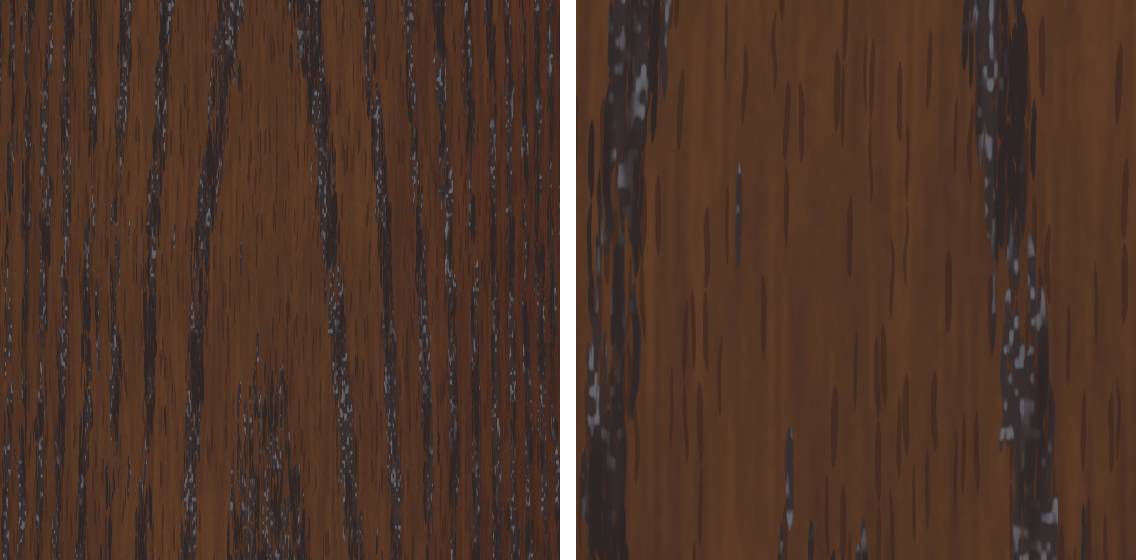
Left, the full canvas; right, a detail of the centre.
Reproduce this texture procedurally as a Shadertoy shader.

```glsl
#define HEART_X 0.482
#define RING_SPREAD 0.018
#define BAND_WIDTH 0.115
#define FIBRE_CONTRAST 1.0
#define GLINT_AMOUNT 0.85
#define BROWN_DARK vec3(0.235, 0.155, 0.128)
#define BROWN_LIGHT vec3(0.375, 0.238, 0.155)
#define PORE_COLOR vec3(0.172, 0.142, 0.146)
#define GLINT_COLOR vec3(0.43, 0.43, 0.46)

float hash(vec2 p) {
    vec3 q = fract(p.xyx * 0.1031);
    q += dot(q, q.yzx + 33.33);
    return fract((q.x + q.y) * q.z);
}

float noise(vec2 p) {
    vec2 i = floor(p), f = fract(p);
    f = f * f * (3.0 - 2.0 * f);
    return mix(mix(hash(i), hash(i + vec2(1, 0)), f.x),
               mix(hash(i + vec2(0, 1)), hash(i + vec2(1, 1)), f.x), f.y);
}

// Density of open pores: nested cathedral rings, plus the arch at the heart
float veinDensity(vec2 p) {
    float d = p.x - HEART_X;
    d += 0.014 * (noise(vec2(p.x * 9.0, p.y * 3.5) + 20.0) - 0.5);
    float field = d * d - RING_SPREAD * (1.0 - p.y) + 0.01;
    float arch = 0.5 * smoothstep(0.0005, -0.005, field);
    float u = sqrt(max(field, 0.0));
    float n = 7.6 * u + 45.0 * u * u * u;
    float ring = floor(n + 0.5);
    float halfWidth = BAND_WIDTH + 0.008 * n;
    float band = smoothstep(halfWidth * 1.35, halfWidth * 0.6, abs(n - ring));
    float patches = noise(vec2(ring * 7.0 + (d > 0.0 ? 60.0 : 3.0), p.y * 6.0));
    band *= mix(0.35, 0.9, smoothstep(0.1, 0.6, patches));
    return max(arch, band * step(0.5, n));
}

// One layer of tapered vertical pores; size is column width and length
float pores(vec2 p, vec2 size, float seed, float minDensity) {
    float column = floor(p.x / size.x);
    float shift = hash(vec2(column, seed));
    float row = floor(p.y / size.y + shift);
    vec2 id = vec2(column, row) + seed * 17.0;
    vec2 f = vec2(p.x / size.x - column, p.y / size.y + shift - row) - 0.5;
    vec2 centre = vec2(column + 0.5, row + 0.5 - shift) * size;
    float density = max(veinDensity(centre), minDensity);

    f.x += 0.5 * (noise(vec2(p.y * 45.0, column + seed)) - 0.5);
    float taper = 1.0 - pow(abs(2.0 * f.y), 4.0);
    float halfWidth = mix(0.2, 0.52, hash(id + 5.0)) * taper;
    float soft = max(0.14, 0.5 / (size.x * iResolution.y));
    float shape = smoothstep(halfWidth + soft, halfWidth - soft, abs(f.x));
    return shape * smoothstep(0.0, 0.15, taper) * step(hash(id + 9.0), density);
}

void mainImage(out vec4 fragColor, in vec2 fragCoord) {
    vec2 uv = fragCoord / iResolution.y;
    vec2 p = uv;
    p.x += 0.006 * (noise(vec2(uv.x * 5.0, uv.y * 4.0)) - 0.5);

    // Brown ground with long fibres and fine mottling
    float fibre = 0.36 * (noise(vec2(p.x * 250.0, p.y * 13.0)) - 0.5)
                + 0.30 * (noise(vec2(p.x * 100.0, p.y * 6.0) + 40.0) - 0.5)
                + 0.26 * (noise(vec2(p.x * 18.0, p.y * 3.0) + 80.0) - 0.5)
                + 0.16 * (noise(p * vec2(330.0, 110.0)) - 0.5);
    float broad = 0.08 - 0.9 * pow(abs(uv.x - 0.45), 2.0);
    float tone = clamp(0.66 + broad + FIBRE_CONTRAST * fibre, 0.0, 1.15);
    vec3 color = mix(BROWN_DARK, BROWN_LIGHT, tone);
    color *= mix(vec3(1.0), vec3(0.98, 0.91, 0.93), smoothstep(0.6, 1.0, uv.x));

    // Faint closed pores everywhere, then a shade around the open ones
    float fine = pores(p, vec2(0.0042, 0.05), 4.0, 0.17);
    color = mix(color, BROWN_DARK * 0.92, 0.6 * fine);
    color = mix(color, BROWN_DARK, 0.3 * veinDensity(p));

    // Open pores in three sizes
    float open = 0.0;
    for (int i = 0; i < 3; i++) {
        float k = float(i);
        vec2 size = vec2(0.0078, 0.085) * pow(0.76, k);
        open = max(open, pores(p + 0.0023 * k, size, k + 1.0, 0.004));
    }
    color = mix(color, PORE_COLOR, 0.93 * open);

    // Cool glints of light inside the pores
    float speck = smoothstep(0.5, 0.85, noise(p * vec2(310.0, 120.0) + 7.0));
    float run = smoothstep(0.3, 0.75, noise(p * vec2(150.0, 16.0) + 31.0));
    float glint = open * run * (0.15 + 0.85 * speck);
    color = mix(color, GLINT_COLOR, GLINT_AMOUNT * glint);

    fragColor = vec4(color, 1.0);
}
```
